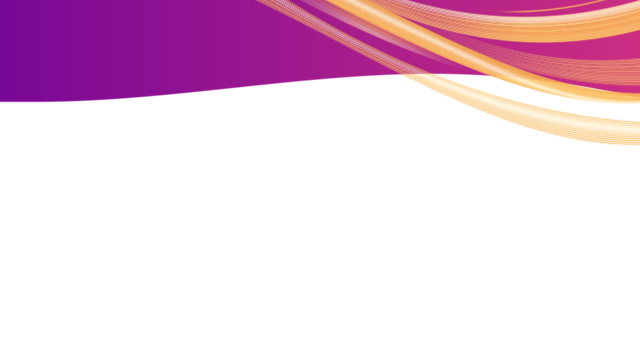
This background is drawn by a Shadertoy shader. Its source:

```glsl
// A violet header with a wavy lower edge over white, crossed by golden ribbons.
// Each ribbon lies between two cubic curves measured from the right border;
// the space between them is split into fine strands of hashed strength.

float hash(float n) { return fract(sin(n * 127.1) * 43758.5453); }

// Depth below the top border: end value, then three polynomial terms
float curve(vec4 k, float u) {
    return k.x - u * (k.y + u * (k.z + u * k.w));
}

// q.x: distance from the right border, q.y: depth below the top border
vec3 ribbon(vec3 base, vec2 q, vec4 top, vec4 bottom, float strands,
            float fill, float opacity, float shine) {
    float px = 1.1 / iResolution.y;
    float upper = curve(top, q.x);
    float lower = curve(bottom, q.x);
    float width = max(lower - upper, 0.002);
    float t = (q.y - upper) / width;
    float mask = smoothstep(-px, px, q.y - upper) * smoothstep(-px, px, lower - q.y);

    // Strands soften to their mean when they become finer than a pixel
    float s = t * strands;
    float soft = px * strands / width;
    float line = 1.0 - smoothstep(0.3 - soft, 0.3 + soft, abs(fract(s) - 0.5));
    line = mix(line, 0.6, smoothstep(0.5, 1.5, soft));
    float tone = hash(floor(s) + strands);
    float cover = mask * opacity * mix(line * (0.55 + 0.45 * tone), 1.0, fill);

    // Gold body with a pale streak along the ribbon
    vec3 gold = mix(vec3(0.97, 0.69, 0.31), vec3(1.0, 0.79, 0.43), tone);
    float streak = exp(-pow((t - shine) * 5.5, 2.0));
    vec3 tint = mix(gold, vec3(1.0, 0.95, 0.82), 0.85 * streak);
    return mix(base, tint, cover);
}

void mainImage(out vec4 fragColor, in vec2 fragCoord) {
    vec2 p = fragCoord / iResolution.y;
    float across = fragCoord.x / iResolution.x;
    float x = across * 1.7778;
    vec2 q = vec2(1.7778 - x, 1.0 - p.y);
    float px = 1.0 / iResolution.y;

    // Violet header above the wave
    vec3 violet = mix(vec3(0.47, 0.03, 0.59), vec3(0.80, 0.18, 0.51), across);
    float rise = max(x - 1.2, 0.0);
    float wave = 0.283 - 0.078 * smoothstep(0.1, 1.2, x) + 0.2 * rise * rise;
    vec3 col = mix(violet, vec3(1.0), smoothstep(-px, px, q.y - wave));

    // Faded band behind the main sweep
    float haze = 0.65 * smoothstep(0.45, 0.75, q.x) * (1.0 - 0.6 * smoothstep(0.75, 0.95, q.x));
    col = ribbon(col, q, vec4(0.27, 0.044, 0.32, 0.0),
                 vec4(0.30, 0.105, 0.225, 0.0), 5.0, 0.75, haze, 0.8);

    // Fine strands fanning out to the right
    float fan = 1.0 - smoothstep(0.1, 0.65, q.x);
    col = ribbon(col, q, vec4(0.162, -0.1, 0.47, 0.0),
                 vec4(0.238, 0.008, 0.40, 0.0), 16.0, 0.4 * fan, 0.2 + 0.55 * fan, 1.6);

    // Low ribbon of separate strands
    col = ribbon(col, q, vec4(0.338, 0.067, 0.285, 0.0),
                 vec4(0.403, -0.0215, 0.654, -0.263), 13.0, 0.18, 0.95, 0.35);

    // Upper ribbon curling back to the top right corner
    float solid = mix(0.3, 0.88, 1.0 - smoothstep(0.3, 0.62, q.x));
    col = ribbon(col, q, vec4(0.0, -0.29, 0.45, 0.0),
                 vec4(0.083, -0.26, 0.48, 0.0), 15.0, solid, 0.95, 0.1);

    // Main bright sweep, with its streak sinking to the lower edge
    float streakPlace = mix(0.95, 0.4, smoothstep(0.0, 0.6, q.x));
    col = ribbon(col, q, vec4(0.259, 0.0075, 0.69, -0.33),
                 vec4(0.287, -0.037, 0.635, -0.248), 9.0, 0.85, 1.0, streakPlace);

    // Thin tapering arc near the top
    float taper = 1.0 - smoothstep(0.3, 0.42, q.x);
    col = ribbon(col, q, vec4(-0.034, -0.36, 0.5, 0.0),
                 vec4(-0.030, -0.36, 0.5, 0.0), 1.0, 1.0, 0.9 * taper, 1.6);

    fragColor = vec4(col, 1.0);
}
```
